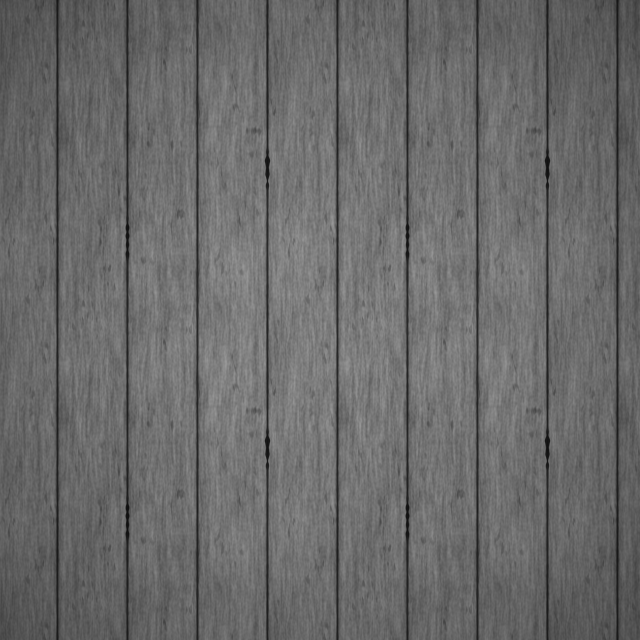
A Shadertoy shader for this texture:

```glsl
// Weathered grey vertical planks: a square tile of four boards repeats over the canvas.
// Grain is stretched, tile-periodic gradient noise; seams, cracks and knots are
// added by distance, and a soft vignette darkens the border.

#define TILE 0.4375        // side of the repeating tile
#define BOARDS 4.0         // boards per tile
#define SEAM_X 0.0898      // first seam from the left
#define SEAM_HALF 0.014    // seam half width, in boards
#define WOOD_GREY 0.498
#define SEAM_GREY 0.38     // brightness left inside a seam
#define GRAIN 1.0          // grain contrast
#define KNOTS 6
#define VIGNETTE 0.75

vec2 hash2(vec2 p) {
    vec3 q = fract(p.xyx * vec3(0.1031, 0.1030, 0.0973));
    q += dot(q, q.yzx + 33.33);
    return fract((q.xx + q.yz) * q.zy);
}

// Slope of one lattice corner, wrapped to the period
float corner(vec2 cell, vec2 offset, vec2 f, vec2 period) {
    float a = 6.2832 * hash2(mod(cell + offset, period) + period.yx * 0.37).x;
    return dot(vec2(cos(a), sin(a)), f - offset);
}

// Gradient noise over a unit tile, with a whole number of cells per side
float tileNoise(vec2 t, vec2 cells) {
    vec2 p = t * cells, c = floor(p), f = p - c;
    vec2 u = f * f * f * (f * (f * 6.0 - 15.0) + 10.0);
    float low  = mix(corner(c, vec2(0, 0), f, cells), corner(c, vec2(1, 0), f, cells), u.x);
    float high = mix(corner(c, vec2(0, 1), f, cells), corner(c, vec2(1, 1), f, cells), u.x);
    return mix(low, high, u.y);
}

// Cluster of flame-shaped knots; x: darkness, y: sideways bend of the grain
vec2 knots(vec2 t) {
    vec2 sum = vec2(0.0);
    for (int i = 0; i < KNOTS; i++) {
        vec2 h = hash2(vec2(float(i) * 3.7 + 1.0, 8.0));
        vec2 centre = vec2(0.22, 0.43) + (h - 0.5) * vec2(0.13, 0.32);
        vec2 d = (fract(t - centre + 0.5) - 0.5) / vec2(0.018, 0.045);
        float blob = exp(-dot(d, d));
        sum += vec2(blob, blob * d.x * 0.007);
    }
    return sum;
}

// Brightness variation of the wood
float woodGrain(vec2 t, float board) {
    vec2 knot = knots(t);
    vec2 g = t + vec2(knot.y, hash2(vec2(board, 5.0)).x);
    g.x += 0.010 * tileNoise(g, vec2(12, 4));
    float tone   = tileNoise(g, vec2(22, 3));
    float streak = tileNoise(g, vec2(66, 6));
    float fine   = tileNoise(g, vec2(126, 15));
    float fleck  = tileNoise(g, vec2(90, 34));
    float grit   = tileNoise(g, vec2(150, 84));
    float v = 0.13 * tone + 0.15 * streak + 0.17 * fine + 0.08 * fleck + 0.11 * grit;

    // Short dark pores, gathered in patches
    float patches = smoothstep(-0.05, 0.4, tileNoise(g, vec2(15, 6)));
    float pores = smoothstep(0.12, 0.5, tileNoise(g, vec2(84, 24)) + 0.4 * fine);
    v -= 0.26 * patches * pores;

    // Knots are broken up by the streaks
    v -= 0.17 * min(knot.x, 1.0) * smoothstep(-0.3, 0.35, streak + fleck);
    return v * GRAIN + 0.05 * (hash2(vec2(board, 2.0)).y - 0.5);
}

// Light kept around a seam; p is measured in boards
float seamLight(float p, float v, float pixel) {
    float seam = mod(floor(p + 0.5), BOARDS);
    float d = fract(p + 0.5) - 0.5;
    float ragged = tileNoise(vec2(seam / BOARDS, v), vec2(37, 40));

    // Every other seam opens into a short ragged crack
    float crackY = seam < 2.0 ? 0.43 : 0.68;
    float dy = fract(v - crackY + 0.5) - 0.5;
    float crack = mod(seam, 2.0) * (1.0 - smoothstep(0.04, 0.09, abs(dy)));

    float halfWidth = SEAM_HALF * (1.0 + 0.3 * ragged + crack * (0.5 + 2.0 * ragged));
    float soft = 0.75 * pixel;
    float core = 1.0 - smoothstep(halfWidth - soft, halfWidth + soft, abs(d));
    float strength = 0.9 + 0.1 * hash2(vec2(seam, 9.0)).x + 0.3 * crack;
    float shade = 0.20 * exp(-abs(d) / 0.04);
    float bevel = 0.06 * exp(-pow((d + 0.07) / 0.02, 2.0));
    return (1.0 - (1.0 - SEAM_GREY) * core * strength) * (1.0 - shade + bevel);
}

void mainImage(out vec4 fragColor, in vec2 fragCoord) {
    vec2 uv = fragCoord / iResolution.xy;
    vec2 t = (uv - vec2(SEAM_X, 0.0)) / TILE;
    float p = t.x * BOARDS;
    float board = mod(floor(p), BOARDS);
    float pixel = BOARDS / (TILE * iResolution.x);

    float grey = WOOD_GREY * (1.0 + woodGrain(t, board));
    grey *= seamLight(p, t.y, pixel);

    vec2 fromCentre = uv - 0.5;
    grey *= 1.0 - VIGNETTE * dot(fromCentre, fromCentre);
    fragColor = vec4(vec3(clamp(grey, 0.0, 1.0)), 1.0);
}
```
